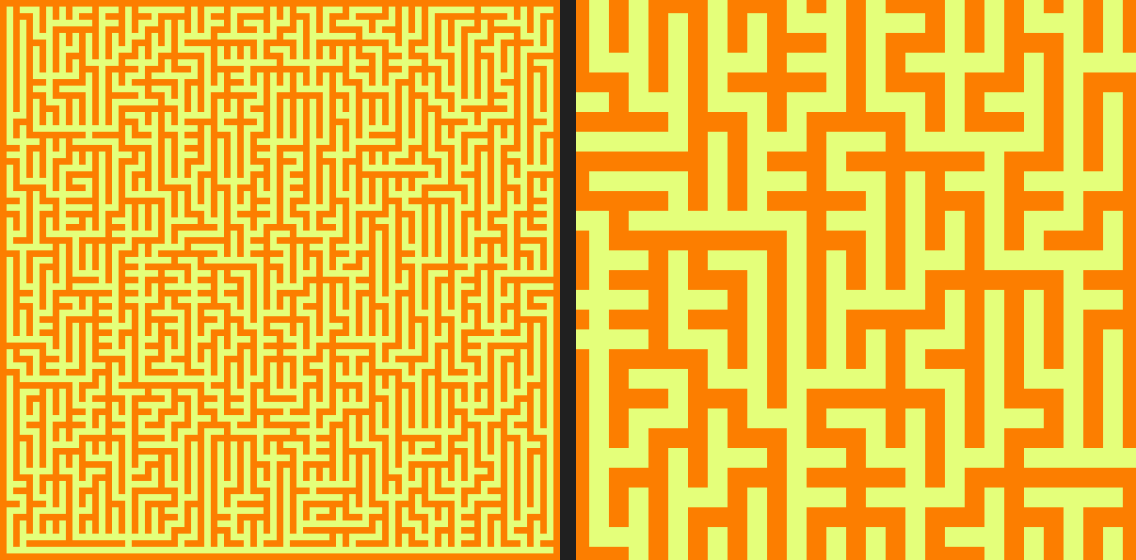
Left, the full canvas; right, a detail of the centre.
This pattern is drawn by a Shadertoy shader. Its source:

```glsl
#define ROOMS 42
#define JOIN_CHANCE 0.36
#define SEED 17u
#define WALL_COLOR vec3(0.988, 0.494, 0.0)
#define PATH_COLOR vec3(0.894, 1.0, 0.478)

// Integer hash of a grid position, returned in 0..1
float hash(ivec2 p, uint salt) {
    uint h = uint(p.x) * 0x9E37u + uint(p.y) * 0x85EBCAu + (salt + SEED) * 0xC2B2u;
    h = (h ^ (h >> 15)) * 0x2C1B3C6Du;
    h = (h ^ (h >> 12)) * 0x297A2D39u;
    h ^= h >> 15;
    return float(h >> 8) / 16777216.0;
}

// Is this room open to the one on its right? The lowest row is one corridor.
bool joinsRight(ivec2 room) {
    if (room.x < 0 || room.x >= ROOMS - 1) return false;
    return room.y == 0 || hash(room, 0u) < JOIN_CHANCE;
}

// Sidewinder rule: each horizontal run has exactly one exit downwards
bool opensDown(ivec2 room) {
    int first = room.x;
    int last = room.x;
    for (int i = 0; i < ROOMS; i++) {
        if (!joinsRight(ivec2(first - 1, room.y))) break;
        first--;
    }
    for (int i = 0; i < ROOMS; i++) {
        if (!joinsRight(ivec2(last, room.y))) break;
        last++;
    }
    float pick = hash(ivec2(first, room.y), 1u);
    return room.x == first + int(pick * float(last - first + 1));
}

// 1 on a path, 0 on a wall; odd cells are rooms, even cells lie between them
float pathAt(ivec2 cell) {
    if (min(cell.x, cell.y) < 1 || max(cell.x, cell.y) > 2 * ROOMS - 1) return 0.0;
    bool roomColumn = (cell.x & 1) == 1;
    bool roomRow = (cell.y & 1) == 1;
    ivec2 room = cell / 2;
    if (roomColumn && roomRow) return 1.0;
    if (roomRow) return joinsRight(room - ivec2(1, 0)) ? 1.0 : 0.0;
    if (roomColumn) return opensDown(room) ? 1.0 : 0.0;
    return 0.0;
}

void mainImage(out vec4 fragColor, in vec2 fragCoord) {
    float side = min(iResolution.x, iResolution.y);
    float cells = float(2 * ROOMS + 1);
    vec2 uv = (fragCoord - 0.5 * iResolution.xy) / side + 0.5;

    // Box-filtered edges: blend the four nearest cells by pixel coverage
    vec2 grid = uv * cells - 0.5;
    ivec2 cell = ivec2(floor(grid));
    vec2 cover = clamp((fract(grid) - 0.5) * side / cells + 0.5, 0.0, 1.0);
    float lower = mix(pathAt(cell), pathAt(cell + ivec2(1, 0)), cover.x);
    float upper = mix(pathAt(cell + ivec2(0, 1)), pathAt(cell + ivec2(1, 1)), cover.x);

    fragColor = vec4(mix(WALL_COLOR, PATH_COLOR, mix(lower, upper, cover.y)), 1.0);
}
```
